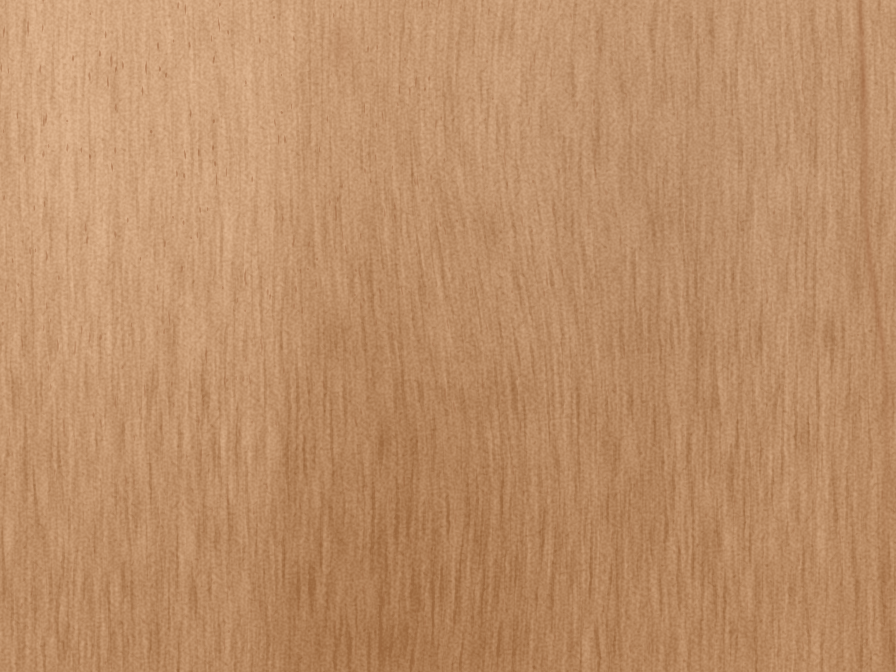
This texture is drawn by a Shadertoy shader. Its source:

```glsl
// Smooth tan veneer board with fine upright grain, short pores and soft light.
#define DARK_WOOD  vec3(0.680, 0.490, 0.330)
#define LIGHT_WOOD vec3(0.830, 0.660, 0.510)
#define RED_STAIN  vec3(0.580, 0.340, 0.190)
#define FIBRE_FREQ vec2(180.0, 13.0)
#define STROKE_FREQ vec2(150.0, 11.0)
#define STREAK_FREQ vec2(42.0, 1.1)
#define FIBRE_GAIN 0.38
#define STROKE_GAIN 0.24
#define STREAK_GAIN 0.18
#define SPECK_GAIN 0.40
#define PORE_GAIN 0.42

// Integer hash: two uniform values per lattice cell.
vec2 hash2(vec2 cell) {
    uvec2 q = uvec2(ivec2(cell)) * uvec2(1597u, 7919u);
    uint n = (q.x ^ (q.y << 7)) * 74699u + q.y;
    n = (n ^ (n >> 15)) * 73471u;
    n = (n ^ (n >> 13)) * 91193u;
    n ^= n >> 16;
    return vec2(n & 65535u, n >> 16) / 65535.0;
}

float cornerSlope(vec2 cell, vec2 offset) {
    float angle = 6.2832 * hash2(cell).x;
    return dot(vec2(cos(angle), sin(angle)), offset);
}

// Gradient noise, roughly -0.7 to 0.7.
float gradNoise(vec2 p) {
    vec2 i = floor(p), f = p - i;
    vec2 u = f * f * f * (f * (f * 6.0 - 15.0) + 10.0);
    vec2 e = vec2(1.0, 0.0);
    return mix(mix(cornerSlope(i, f), cornerSlope(i + e.xy, f - e.xy), u.x),
               mix(cornerSlope(i + e.yx, f - e.yx), cornerSlope(i + e.xx, f - e.xx), u.x), u.y);
}

float glow(vec2 p, vec2 centre, vec2 size) {
    vec2 d = (p - centre) / size;
    return exp(-dot(d, d));
}

// Bends the fibres: a lean in the middle, slow waves and a ragged edge.
vec2 bendGrain(vec2 p) {
    float lean = 0.13 * glow(p, vec2(0.72, 0.62), vec2(0.20, 0.45));
    p.x += lean * (p.y - 0.5) + 0.012 * gradNoise(p * vec2(3.0, 1.7) + 11.0);
    p.x += 0.0022 * gradNoise(p * vec2(18.0, 9.0) + 5.0);
    p.x += 0.0022 * gradNoise(p * vec2(90.0, 65.0) + 37.0);
    return p;
}

// One short upright pore in some of the cells; columns are staggered.
float pores(vec2 p, vec2 cellSize, float share, float seed) {
    vec2 q = p / cellSize;
    q.y += 9.0 * hash2(vec2(floor(q.x), seed)).x;
    vec2 cell = floor(q);
    vec2 spot = hash2(cell + seed), kind = hash2(cell + seed + 57.0);
    vec2 d = (q - cell - mix(vec2(0.25), vec2(0.75), spot)) * cellSize;
    vec2 halfSize = vec2(0.0017, cellSize.y * mix(0.06, 0.22, kind.y));
    return step(kind.x, share) * (1.0 - smoothstep(0.4, 1.2, length(d / halfSize)));
}

// Broad light and dark regions of the board.
float boardTone(vec2 p, vec2 g) {
    float tone = 0.24 + 0.33 * p.y;
    tone += 0.45 * glow(p, vec2(0.20, 0.82), vec2(0.42, 0.55));
    tone -= 0.26 * glow(p, vec2(0.62, 0.18), vec2(0.36, 0.45));
    float heart = smoothstep(0.39, 0.43, g.x) * (1.0 - smoothstep(0.70, 0.82, g.x));
    tone -= 0.14 * heart * (1.0 - 0.5 * p.y);
    return tone + 0.16 * gradNoise(g * vec2(8.0, 0.8) + 3.0);
}

void mainImage(out vec4 fragColor, in vec2 fragCoord) {
    vec2 p = fragCoord / iResolution.y;
    vec2 g = bendGrain(p);
    float tone = boardTone(p, g);

    // Grain: wide streaks, fine fibres and thin dark strokes.
    float depth = mix(1.15, 0.85, smoothstep(0.2, 0.9, p.y));
    depth *= 1.0 + 0.35 * gradNoise(p * vec2(4.0, 3.0) + 31.0);
    float streak = gradNoise(g * STREAK_FREQ + 7.0);
    float fibre = gradNoise(g * FIBRE_FREQ + 19.0)
                + 0.4 * gradNoise(g * FIBRE_FREQ * vec2(0.5, 0.4) + 43.0);
    float stroke = smoothstep(0.08, 0.36, gradNoise(g * STROKE_FREQ + 71.0));
    tone += depth * (STREAK_GAIN * streak + FIBRE_GAIN * fibre - STROKE_GAIN * (stroke - 0.25));

    // Sanded specks, turned off the axes, with a few sharp dark pits.
    vec2 turned = mat2(0.8, 0.6, -0.6, 0.8) * p;
    float speck = gradNoise(turned * 225.0 + 61.0) + 0.5 * gradNoise(turned.yx * 125.0 + 83.0);
    float pit = smoothstep(0.28, 0.50, gradNoise(turned * 140.0 + 107.0));
    tone += SPECK_GAIN * speck - 0.20 * pit;

    // Faint saw marks across the middle.
    float sawMark = glow(p, vec2(0.65, 0.45), vec2(0.16, 0.045));
    tone += 0.22 * sawMark * gradNoise(p * vec2(9.0, 70.0) + 23.0);
    vec3 colour = mix(DARK_WOOD, LIGHT_WOOD, clamp(tone, -0.45, 1.3));

    // Cooler wood at the upper right.
    colour += vec3(-0.008, 0.002, 0.012) * glow(p, vec2(1.05, 0.75), vec2(0.4));

    // Pores of three sizes, redder and clearer near the upper left.
    float pore = 0.0;
    for (int k = 0; k < 3; k++) {
        float size = 1.0 + 0.7 * float(k);
        pore = max(pore, pores(g, vec2(0.012, 0.032) * size, 0.13, 101.0 + 40.0 * float(k)));
    }
    pore *= 0.45 + 0.55 * glow(p, vec2(0.25, 0.85), vec2(0.45));
    colour = mix(colour, RED_STAIN, PORE_GAIN * pore);

    // Reddish vein at the right and a small stain near the top.
    float veinX = 1.283 + 0.035 * (1.0 - smoothstep(0.40, 0.75, p.y))
                + 0.008 * gradNoise(vec2(p.y * 5.0, 9.5));
    float veinSide = (p.x - veinX) / 0.0055;
    float vein = exp(-veinSide * veinSide) * (0.35 + 0.65 * smoothstep(0.3, 0.6, p.y));
    float stain = glow(g, vec2(0.525, 0.93), vec2(0.022, 0.035));
    colour = mix(colour, RED_STAIN, (0.38 * vein + 0.20 * stain) * (0.8 + fibre));

    fragColor = vec4(clamp(colour, 0.0, 1.0), 1.0);
}
```
